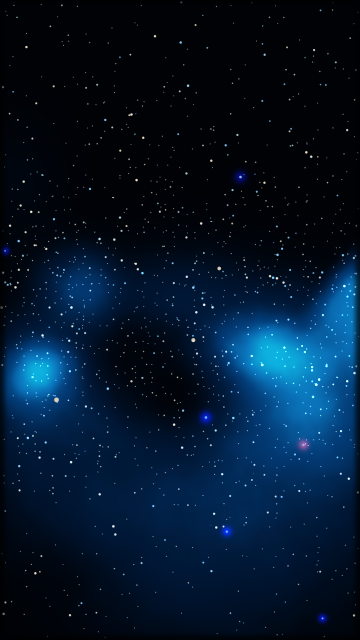
Give the GLSL for this background, as a Shadertoy shader.

```glsl
const vec3 SPACE = vec3(0.0, 0.008, 0.025);
const vec3 NAVY  = vec3(0.0, 0.08, 0.19);
const vec3 BLUE  = vec3(0.01, 0.23, 0.46);
const vec3 AZURE = vec3(0.04, 0.45, 0.73);
const vec3 CYAN  = vec3(0.05, 0.70, 0.88);
const vec3 STAR_WARM = vec3(0.95, 0.88, 0.76);
const vec3 STAR_COOL = vec3(0.50, 0.80, 0.95);
const vec3 HALO_BLUE = vec3(0.02, 0.06, 0.75);
const vec3 HALO_RED  = vec3(0.65, 0.08, 0.15);
const float WARP = 0.07;          // bending of the clouds
const float STAR_BAND_Y = 0.86;   // height where stars are densest
const float STAR_BAND_WIDTH = 0.42;
const float EDGE_FADE = 0.025;

// Accent stars: position, radius, halo (1 blue, -1 red, 0 none)
const int ACCENTS = 9;
const vec4 ACCENT[ACCENTS] = vec4[](
    vec4(0.572, 0.618, 0.0035, 1.0), vec4(0.630, 0.301, 0.0030, 1.0),
    vec4(0.014, 1.081, 0.0025, 1.0), vec4(0.896, 0.060, 0.0025, 1.0),
    vec4(0.668, 1.286, 0.0035, 0.7), vec4(0.843, 0.542, 0.0030, -1.0),
    vec4(0.157, 0.667, 0.0065, 0.0), vec4(0.537, 0.833, 0.0055, 0.0),
    vec4(0.609, 1.032, 0.0050, 0.0));

float hash(vec2 p) {
    vec3 q = fract(vec3(p.xyx) * 0.1031);
    q += dot(q, q.yzx + 33.33);
    return fract((q.x + q.y) * q.z);
}

float noise(vec2 p) {
    vec2 i = floor(p), f = fract(p);
    f = f * f * (3.0 - 2.0 * f);
    return mix(mix(hash(i), hash(i + vec2(1, 0)), f.x),
               mix(hash(i + vec2(0, 1)), hash(i + 1.0), f.x), f.y);
}

float fbm(vec2 p) {
    float sum = 0.0, amp = 0.5;
    for (int i = 0; i < 4; i++) {
        sum += amp * noise(p);
        p = mat2(1.6, 1.2, -1.2, 1.6) * p + 7.3;
        amp *= 0.5;
    }
    return sum;
}

float glow(vec2 p, vec2 center, vec2 radius) {
    vec2 q = (p - center) / radius;
    return exp(-dot(q, q));
}

float disc(float dist, float radius, float pixel) {
    return 1.0 - smoothstep(radius - pixel, radius + pixel, dist);
}

float cloudDensity(vec2 p) {
    p += WARP * (vec2(fbm(p * 4.0 + 3.0), fbm(p * 4.0 + 19.0)) - 0.47);
    // Broad haze
    float d = 0.34 * glow(p, vec2(0.80, 0.71), vec2(0.25, 0.19));
    d += 0.25 * glow(p, vec2(0.96, 0.64), vec2(0.22, 0.25));
    d += 0.28 * glow(p, vec2(0.09, 0.71), vec2(0.19, 0.17));
    d += 0.17 * glow(p, vec2(0.50, 0.94), vec2(0.28, 0.16));
    d += 0.20 * glow(p, vec2(0.63, 0.45), vec2(0.42, 0.26));
    d += 0.12 * glow(p, vec2(0.62, 0.18), vec2(0.40, 0.28));
    d += 0.13 * glow(p, vec2(0.20, 0.50), vec2(0.25, 0.20));
    d += 0.06 * glow(p, vec2(0.04, 1.27), vec2(0.14, 0.20));
    // Dark hollows
    d *= 1.0 - 0.85 * glow(p, vec2(0.50, 0.68), vec2(0.14, 0.13));
    d *= 1.0 - 0.60 * glow(p, vec2(0.37, 0.80), vec2(0.12, 0.13));
    // Bright cores
    d += 0.62 * glow(p, vec2(0.720, 0.810), vec2(0.105, 0.080));
    d += 0.62 * glow(p, vec2(0.127, 0.745), vec2(0.080, 0.080));
    d += 0.34 * glow(p, vec2(0.225, 0.985), vec2(0.100, 0.095));
    // Wedge with a slanted upper edge
    float slant = dot(p - vec2(0.92, 0.985), vec2(-0.771, 0.637));
    float wedge = 1.0 - smoothstep(-0.06, 0.05, slant);
    d += 0.68 * wedge * glow(p, vec2(1.0, 0.96), vec2(0.15, 0.17));
    return d * (0.72 + 0.6 * fbm(p * 6.0));
}

vec3 cloudColor(float d) {
    vec3 c = mix(SPACE, NAVY, smoothstep(0.0, 0.20, d));
    c = mix(c, BLUE, smoothstep(0.15, 0.48, d));
    c = mix(c, AZURE, smoothstep(0.42, 0.72, d));
    return mix(c, CYAN, smoothstep(0.65, 0.95, d));
}

vec3 starLayer(vec2 p, float cells, float amount, float pixel) {
    vec2 id = floor(p * cells);
    vec2 seed = id + cells * 3.7;
    vec2 offset = 0.2 + 0.6 * vec2(hash(seed + 11.0), hash(seed + 47.0));
    float dist = length(p - (id + offset) / cells);
    float size = pow(hash(seed + 83.0), 4.0);
    float lit = step(hash(seed), amount);
    vec3 tint = mix(STAR_COOL, STAR_WARM, smoothstep(0.1, 0.6, hash(seed + 131.0)));
    return lit * tint * mix(0.55, 1.0, size) * disc(dist, mix(0.0013, 0.0034, size), pixel);
}

void mainImage(out vec4 fragColor, in vec2 fragCoord) {
    vec2 p = fragCoord / iResolution.x;
    float top = iResolution.y / iResolution.x;
    float pixel = 0.7 / iResolution.x;
    vec3 color = cloudColor(cloudDensity(p));

    // Scattered stars
    float band = (p.y - STAR_BAND_Y) / STAR_BAND_WIDTH;
    float amount = mix(0.08, 0.36, exp(-band * band));
    for (int i = 0; i < 3; i++)
        color += starLayer(p, 23.0 + 13.0 * float(i), amount, pixel);

    // Accent stars with halos
    for (int i = 0; i < ACCENTS; i++) {
        vec4 star = ACCENT[i];
        float dist = length(p - star.xy);
        vec3 halo = star.w < 0.0 ? HALO_RED : HALO_BLUE;
        color += abs(star.w) * halo * exp(-dist * dist / (20.0 * star.z * star.z));
        color = mix(color, mix(STAR_WARM, STAR_COOL, abs(star.w)), 0.9 * disc(dist, star.z, pixel));
    }

    // Darkened border
    float edge = min(min(p.x, 1.0 - p.x), min(p.y, top - p.y));
    color *= mix(0.3, 1.0, smoothstep(0.0, EDGE_FADE, edge));
    fragColor = vec4(clamp(color, 0.0, 1.0), 1.0);
}
```
